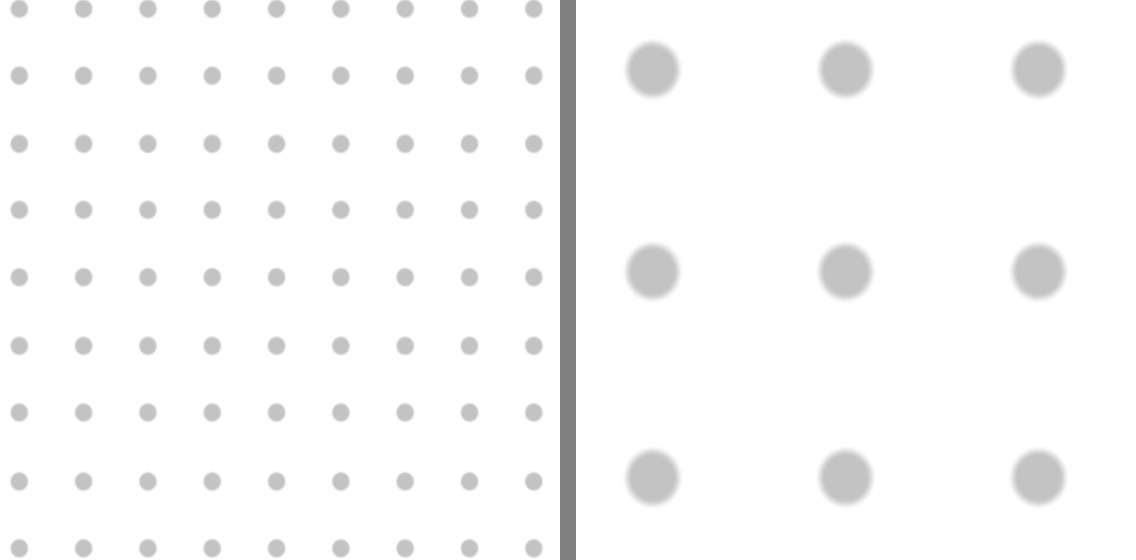
Left: the whole. Right: its middle third, enlarged.
This pattern is drawn by a WebGL 1 fragment shader. Its source:

```glsl
precision highp float;
// A 9 by 9 grid of small, soft-edged grey dots on white.
// Each pixel finds its nearest column and row, then measures the distance
// to that dot; the row spacing carries a slight, deterministic unevenness.

uniform vec2 u_resolution;

const float PI = 3.14159265;
const float UNIT = 1.0 / 768.0;                    // layout unit, in canvas widths
const vec2 LAST_INDEX = vec2(8.0);                 // nine columns and nine rows
const vec2 FIRST_DOT = vec2(26.5, 12.0) * UNIT;    // from the upper left
const vec2 SPACING = vec2(88.2, 92.5) * UNIT;
const vec2 DOT_RADIUS = vec2(11.8, 12.3) * UNIT;   // slightly taller than wide
const float EDGE_SOFTNESS = 2.5 * UNIT;
const float ROW_BOW = 1.8 * UNIT;                  // middle rows sit a little high
const float ROW_SNAP = 1.5 * UNIT;                 // some rows sit a little low
const vec3 PAPER_COLOR = vec3(1.0);
const vec3 DOT_COLOR = vec3(0.765);

// Downward shift of a row from its even spacing.
float rowShift(float row) {
  float bow = -ROW_BOW * sin(PI * row / LAST_INDEX.y);
  float snapped = step(4.5, mod(3.0 * row, 8.0));
  return bow + ROW_SNAP * snapped;
}

// Approximate signed distance to an ellipse centred on the origin.
float ellipseDistance(vec2 p, vec2 radius) {
  return (length(p / radius) - 1.0) * min(radius.x, radius.y);
}

void main() {
  vec2 uv = gl_FragCoord.xy / u_resolution;
  vec2 p = vec2(uv.x, 1.0 - uv.y);

  // Nearest dot of the grid
  vec2 index = floor((p - FIRST_DOT) / SPACING + 0.5);
  index = clamp(index, vec2(0.0), LAST_INDEX);
  vec2 center = FIRST_DOT + index * SPACING;
  center.y += rowShift(index.y);

  // Soft coverage, never narrower than a pixel
  float pixel = 1.0 / min(u_resolution.x, u_resolution.y);
  float softness = max(EDGE_SOFTNESS, 0.75 * pixel);
  float d = ellipseDistance(p - center, DOT_RADIUS);
  float coverage = 1.0 - smoothstep(-softness, softness, d);

  gl_FragColor = vec4(mix(PAPER_COLOR, DOT_COLOR, coverage), 1.0);
}
```
